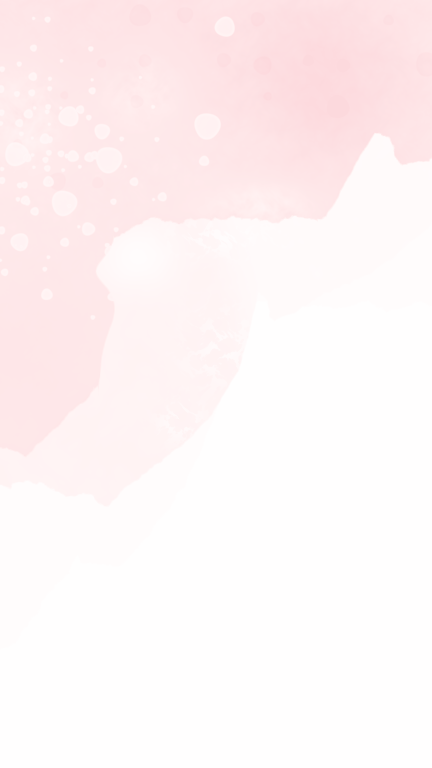
A Shadertoy shader for this background:

```glsl
// Layered blush watercolour washes with pale spatter, fading down to white paper.
#define PAPER vec3(1.0, 0.998, 0.998)
#define BLUSH vec3(1.0, 0.93, 0.932)
#define ROSE vec3(0.99, 0.85, 0.867)
#define ASPECT 0.5625
#define EDGE_WOBBLE 0.022
#define MOTTLE 0.55
#define RIM 0.09
#define DROP_STRENGTH 0.75

vec2 hash2(vec2 p) {
    vec3 q = fract(p.xyx * vec3(0.1031, 0.1030, 0.0973));
    q += dot(q, q.yzx + 33.33);
    return fract((q.xx + q.yz) * q.zy);
}

// Distance to the nearest jittered cell centre
float cellular(vec2 p) {
    vec2 id = floor(p), f = fract(p);
    float nearest = 2.0;
    for (int j = -1; j <= 1; j++)
        for (int i = -1; i <= 1; i++) {
            vec2 o = vec2(i, j);
            vec2 r = o + hash2(id + o + 40.0) - f;
            nearest = min(nearest, dot(r, r));
        }
    return sqrt(nearest);
}

// Layered cellular noise, centred near zero
float grain(vec2 p) {
    p += 0.25 * sin(p.yx * 2.3 + vec2(0.0, 1.7));
    return 0.5 * cellular(p) + 0.3 * cellular(p * 2.1 + 7.0)
         + 0.2 * cellular(p * 4.3 + 19.0) - 0.45;
}

float ramp(float a, float b, float x) { return clamp((x - a) / (b - a), 0.0, 1.0); }

float glow(vec2 p, vec2 centre, vec2 size) {
    vec2 q = (p - centre) / size;
    return exp(-dot(q, q));
}

float cover(float v) {
    float w = max(fwidth(v), 0.0008);
    return smoothstep(-w, w, v);
}

// Lower limits of the three washes, measured down from the top
float deepLimit(float x) {
    return 0.590 - 0.085 * ramp(0.035, 0.128, x) - 0.200 * ramp(0.128, 0.150, x)
         - 0.017 * ramp(0.150, 0.200, x) - 0.008 * ramp(0.380, 0.425, x)
         - 0.107 * ramp(0.425, 0.488, x) + 0.040 * ramp(0.488, 0.530, x);
}

float middleLimit(float x) {
    return 0.625 + 0.030 * ramp(0.0, 0.140, x) - 0.108 * ramp(0.143, 0.273, x)
         - 0.067 * ramp(0.273, 0.312, x) - 0.096 * ramp(0.312, 0.335, x)
         + 0.033 * ramp(0.335, 0.358, x) - 0.075 * ramp(0.358, 0.510, x)
         - 0.052 * ramp(0.510, 0.5625, x);
}

float faintLimit(float x) {
    return 0.840 - 0.111 * ramp(0.020, 0.100, x) + 0.007 * ramp(0.100, 0.156, x)
         - 0.098 * ramp(0.156, 0.240, x) - 0.091 * ramp(0.240, 0.280, x)
         - 0.147 * ramp(0.280, 0.330, x);
}

float drop(vec2 p, vec2 centre, float radius) {
    vec2 q = p - centre;
    float a = atan(q.y, q.x);
    float d = length(q) - radius * (1.0 + 0.05 * sin(3.0 * a + radius * 900.0));
    float rim = smoothstep(0.004, 0.0, abs(d + 0.001));
    return smoothstep(0.0012, -0.0012, d) * (0.8 + 0.2 * rim);
}

// Randomly placed round drops, thinned by a cluster mask
float spatter(vec2 p, float scale, vec2 centre, vec2 spread, float amount) {
    vec2 id = floor(p * scale);
    vec2 h = hash2(id + scale), k = hash2(id + scale + 71.0);
    vec2 c = (id + 0.35 + 0.3 * h) / scale;
    float present = step(k.x, amount * glow(c, centre, spread));
    return present * drop(p, c, mix(0.10, 0.30, k.y * k.y) / scale);
}

void mainImage(out vec4 fragColor, in vec2 fragCoord) {
    vec2 uv = fragCoord / iResolution.xy;
    vec2 p = vec2(uv.x * ASPECT, 1.0 - uv.y);
    float broad = grain(p * 15.0), fine = grain(p * 48.0);
    float wobble = EDGE_WOBBLE * (broad + 0.35 * fine) + 0.002 * sin(p.x * 95.0 + p.y * 40.0);

    // Notch and bulge on the steep side of the deep wash
    float bend = 0.020 * exp(-pow((p.y - 0.352) / 0.022, 2.0))
               - 0.010 * exp(-pow((p.y - 0.405) / 0.030, 2.0));
    float deepEdge = deepLimit(p.x + bend + 0.25 * wobble) - p.y + wobble;
    float middleEdge = middleLimit(p.x + 0.4 * wobble) - p.y + wobble;
    float faintEdge = faintLimit(p.x) - p.y + wobble;

    // Pale washes, with an open light pocket and granulated fringes
    float fringe = glow(p, vec2(0.290, 0.455), vec2(0.045, 0.050))
                 + glow(p, vec2(0.235, 0.550), vec2(0.030, 0.028))
                 + glow(p, vec2(0.285, 0.310), vec2(0.060, 0.025));
    float flecks = smoothstep(-0.02, 0.10, fine) * min(fringe, 1.0);
    float middleTone = mix(0.64, 0.25, smoothstep(0.27, 0.36, p.x + 0.3 * (0.4 - p.y)));
    middleTone *= 1.0 - 0.75 * glow(p, vec2(0.180, 0.335), vec2(0.055, 0.045));
    middleTone *= (1.0 + 0.25 * broad) * (1.0 - 0.6 * flecks);
    float pigment = 0.13 * cover(faintEdge);
    pigment = mix(pigment, middleTone, cover(middleEdge));

    // Deep wash: rose at the upper right, worn light patches at the left
    float tone = 1.22 + 0.62 * glow(p, vec2(0.430, 0.110), vec2(0.110, 0.120))
               + 0.28 * glow(p, vec2(0.200, 0.050), vec2(0.250, 0.120))
               + 0.12 * glow(p, vec2(0.020, 0.460), vec2(0.110, 0.110));
    float worn = 0.55 * glow(p, vec2(0.030, 0.150), vec2(0.060, 0.070))
               + 0.45 * glow(p, vec2(0.185, 0.115), vec2(0.060, 0.060))
               + 0.55 * glow(p, vec2(0.340, 0.270), vec2(0.070, 0.030));
    float upper = smoothstep(0.42, 0.12, p.y);
    tone -= worn * (0.7 + 2.0 * broad + 1.5 * fine);
    tone += MOTTLE * (0.5 * broad + 0.4 * fine) * (0.2 + 0.8 * upper);
    tone += RIM * exp(-max(deepEdge, 0.0) * 160.0);

    // Dark blooms, then light drops in three sizes
    vec2 topArea = vec2(0.270, 0.080), leftArea = vec2(0.080, 0.220);
    tone += 0.22 * spatter(p, 19.0, topArea, vec2(0.260, 0.130), 0.5);
    float drops = 0.0;
    for (int i = 0; i < 3; i++) {
        float scale = 17.0 + 17.0 * float(i);
        drops = max(drops, spatter(p + 0.013 * float(i), scale, leftArea, vec2(0.100, 0.120), 0.65));
    }
    drops = max(drops, drop(p, vec2(0.270, 0.164), 0.017));
    drops = max(drops, drop(p, vec2(0.293, 0.035), 0.013));
    drops = max(drops, drop(p, vec2(0.133, 0.171), 0.010));
    tone = mix(tone, 0.35, DROP_STRENGTH * drops);
    pigment = mix(pigment, tone, cover(deepEdge));

    vec3 colour = mix(PAPER, BLUSH, clamp(pigment, 0.0, 1.0));
    fragColor = vec4(mix(colour, ROSE, clamp(pigment - 1.0, 0.0, 1.0)), 1.0);
}
```
